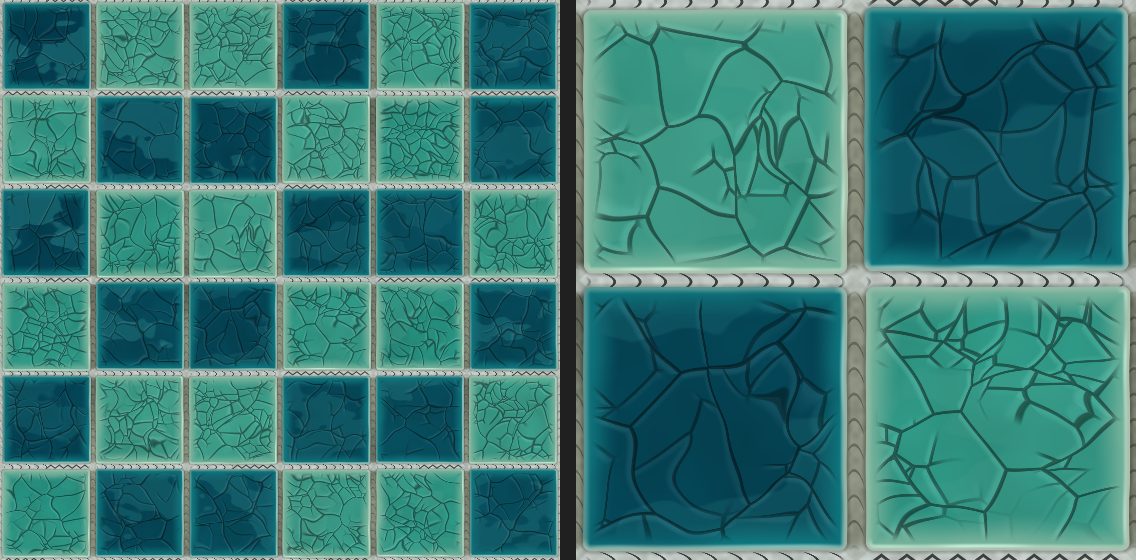
Left, the full canvas; right, a detail of the centre.
This pattern is drawn by a Shadertoy shader. Its source:

```glsl
#define GRID 6.0
#define TILE_HALF 0.471
#define CORNER 0.03
#define HALO 0.13
#define CRACK_WIDTH 0.005
#define MESH_COUNT 11.0
#define JADE vec3(0.19, 0.575, 0.505)
#define JADE_EDGE vec3(0.47, 0.70, 0.61)
#define PETROL vec3(0.015, 0.255, 0.32)
#define PETROL_EDGE vec3(0.06, 0.46, 0.49)
#define GROUT_PALE vec3(0.75, 0.78, 0.76)
#define GROUT_SHADE vec3(0.46, 0.48, 0.42)

float hash(vec2 p) {
    vec3 q = fract(p.xyx * 0.1031);
    q += dot(q, q.yzx + 33.33);
    return fract((q.x + q.y) * q.z);
}

vec2 hash2(vec2 p) {
    return vec2(hash(p), hash(p + 57.3));
}

float noise(vec2 p) {
    vec2 i = floor(p), f = fract(p);
    f = f * f * (3.0 - 2.0 * f);
    float low = mix(hash(i), hash(i + vec2(1, 0)), f.x);
    float high = mix(hash(i + vec2(0, 1)), hash(i + 1.0), f.x);
    return mix(low, high, f.y);
}

float fbm(vec2 p) {
    return 0.55 * noise(p) + 0.3 * noise(p * 2.1 + 7.0) + 0.15 * noise(p * 4.3 + 3.0);
}

float roundedBox(vec2 p, float halfSize, float radius) {
    vec2 q = abs(p) - halfSize + radius;
    return length(max(q, 0.0)) + min(max(q.x, q.y), 0.0) - radius;
}

// Voronoi borders: distance, direction towards the border, cell id
vec4 crackle(vec2 p) {
    vec2 base = floor(p), f = p - base, nearCell = vec2(0), nearPoint = vec2(0);
    float best = 9.0;
    for (int y = -1; y <= 1; y++)
    for (int x = -1; x <= 1; x++) {
        vec2 cell = vec2(x, y), r = cell + hash2(base + cell) - f;
        if (dot(r, r) < best) { best = dot(r, r); nearCell = cell; nearPoint = r; }
    }
    float border = 9.0;
    vec2 dir = vec2(0);
    for (int y = -2; y <= 2; y++)
    for (int x = -2; x <= 2; x++) {
        vec2 cell = nearCell + vec2(x, y);
        vec2 r = cell + hash2(base + cell) - f, across = r - nearPoint;
        if (dot(across, across) < 1e-5) continue;
        float d = dot(0.5 * (r + nearPoint), normalize(across));
        if (d < border) { border = d; dir = normalize(across); }
    }
    return vec4(border, dir, hash(base + nearCell + 11.7));
}

// Backing net in a joint: zigzag thread or a row of curved loops
float meshLine(float along, float across, float kind, float px) {
    float t = along * MESH_COUNT;
    float zigzag = abs(across - 0.017 * (abs(fract(t) - 0.5) * 4.0 - 1.0)) * 0.8;
    float loops = abs(fract(t + 450.0 * across * across + 6.0 * across) - 0.5) / MESH_COUNT;
    float d = kind < 0.45 ? zigzag : loops;
    return (1.0 - smoothstep(0.005 - 0.5 * px, 0.005 + 0.6 * px, d))
         * smoothstep(0.032, 0.022, abs(across));
}

vec3 groutColor(vec2 g, float tileDist, float px) {
    vec2 toLine = fract(g + 0.5) - 0.5, e = 0.5 - abs(toLine);
    float level = smoothstep(-0.02, 0.02, e.y - e.x);
    float crossing = smoothstep(0.43, 0.47, min(e.x, e.y));
    float border = smoothstep(2.95, 2.98, abs(g.x - 0.5 * GRID));
    float pale = max(max(level, 0.8 * crossing), 0.85 * border);
    vec3 col = mix(GROUT_SHADE * (0.8 + 0.45 * noise(g * 1.7)), GROUT_PALE, pale);
    float kind = hash(vec2(floor(g.x * 2.0), floor(g.y + 0.5)));
    float thread = mix(0.28 * meshLine(g.y, toLine.x, 1.0, px),
                       0.68 * meshLine(g.x, toLine.y, kind, px), level);
    col *= 1.0 - thread * (1.0 - crossing);
    col *= 0.93 + 0.14 * noise(g * 45.0);
    return col * mix(0.78, 1.0, smoothstep(0.0, 0.018, tileDist));
}

vec3 tileColor(vec2 p, vec2 id, float depth, float px) {
    float seed = hash(id + 3.1), tone = hash(id + 19.4);
    vec2 shift = 40.0 * hash2(id + 8.6);

    // Paired checker, with the last pair of the top row swapped
    float row = GRID - 1.0 - id.y;
    float swapPair = row < 0.5 && id.x > 3.5 ? 1.0 : 0.0;
    bool dark = mod(floor(0.5 * (id.x + 1.0)) + row + swapPair, 2.0) < 0.5;

    // Glaze pooling away from the edges
    float cloud = fbm(p * 3.0 + shift);
    float lift = 0.4 * tone + 0.07 * (id.x + row) - 0.35;
    vec3 body = dark ? PETROL + vec3(0.03, 0.10, 0.09) * lift
                     : JADE + vec3(0.10, 0.05, 0.03) * (tone - 0.4);
    body *= 0.9 + 0.2 * cloud;
    float pool = smoothstep(0.0, HALO, depth + 0.07 * (cloud - 0.5));
    vec3 col = mix(dark ? PETROL_EDGE : JADE_EDGE, body, pool);

    // Reflected sheets of light
    float sheet = fbm(p * vec2(2.2, 3.4) + shift.yx) + 0.25 * p.y * (seed - 0.3);
    float gloss = smoothstep(0.50, 0.535, sheet) * smoothstep(0.03, 0.08, depth);
    col = mix(col, dark ? vec3(0.10, 0.41, 0.45) : vec3(0.33, 0.65, 0.57),
              gloss * (dark ? 0.3 + 0.5 * seed : 0.3 * seed));

    // Coarse cracks, then finer ones ending on them
    float angle = 3.14159 * seed, c = cos(angle), s = sin(angle);
    vec2 warp = vec2(noise(p * 5.0 + shift), noise(p * 5.0 + shift + 31.0)) - 0.5;
    vec2 q = mat2(c, s, -s, c) * p * vec2(1.0, 0.85) + 0.13 * warp + shift;
    vec2 scale = dark ? vec2(2.8, 4.6) : vec2(4.2, 8.0);
    vec4 coarse = crackle(q * scale.x);
    vec4 fine = crackle(q * scale.y + 37.0 * coarse.w);
    float fineShare = smoothstep(0.3, 0.55, noise(p * 5.0 + shift + 9.0)) * (dark ? 0.7 : 0.85);
    vec2 d = vec2(coarse.x, fine.x) / scale;
    vec2 line = 1.0 - smoothstep(CRACK_WIDTH - 0.4 * px, CRACK_WIDTH + 0.6 * px, d);
    vec2 glint = smoothstep(0.03, 0.012, d) * max(vec2(coarse.z, fine.z), 0.0);
    vec2 strength = vec2(0.9, fineShare) * smoothstep(0.025, 0.08, depth);
    line *= strength;
    glint *= strength;
    col += 0.08 * max(glint.x, glint.y);
    col *= 1.0 - 0.5 * max(line.x, line.y);

    // Pale rounded rim, brighter on the right and bottom
    float side = smoothstep(0.42, 0.46, max(p.x, -p.y));
    float rim = smoothstep(0.028, 0.004, depth);
    col = mix(col, vec3(0.72, 0.77, 0.70), rim * (0.4 + 0.4 * side));
    float shine = smoothstep(0.012, 0.0, abs(depth - 0.017)) * side;
    return col + 0.22 * shine * noise(p * 7.0 + shift);
}

void mainImage(out vec4 fragColor, in vec2 fragCoord) {
    float px = GRID / iResolution.y;
    vec2 g = fragCoord * px, id = floor(g);
    vec2 p = g - id - 0.5 - 0.014 * (hash2(id + 5.2) - 0.5);
    p += 0.005 * (noise(g * 6.0) - 0.5);
    float dist = roundedBox(p, TILE_HALF, CORNER);
    float cover = 1.0 - smoothstep(-0.5 * px, 0.5 * px, dist);
    vec3 grout = groutColor(g, dist, px);
    vec3 tile = tileColor(p, id, max(-dist, 0.0), px);
    fragColor = vec4(clamp(mix(grout, tile, cover), 0.0, 1.0), 1.0);
}
```
